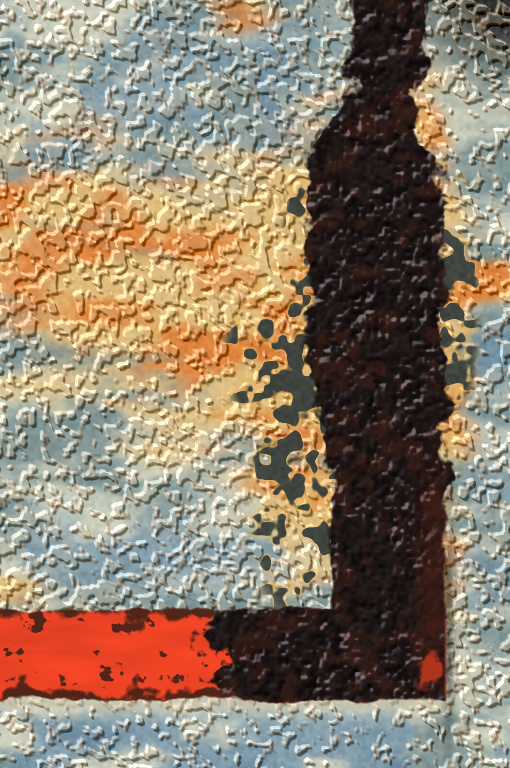
This texture is drawn by a Shadertoy shader. Its source:

```glsl
// Blistered, weathered paint around a corroded iron upright and a red foot rail.
#define BLISTER_SCALE 112.0
#define RELIEF 0.30
#define CRUST_SCALE 95.0
#define EDGE_ROUGHNESS 0.042
#define RAIL_TOP 0.207
#define RAIL_BOTTOM 0.090
#define RED_END 0.288
#define IRON vec3(0.105, 0.080, 0.078)
#define RED vec3(0.91, 0.26, 0.14)
#define TAN vec3(0.89, 0.74, 0.47)
#define ORANGE vec3(0.88, 0.50, 0.21)
#define SLATE vec3(0.25, 0.27, 0.25)

float hash(vec2 p) {
    vec3 q = fract(p.xyx * 0.1031);
    q += dot(q, q.yzx + 33.33);
    return fract((q.x + q.y) * q.z);
}

float noise(vec2 p) {
    vec2 i = floor(p), f = fract(p);
    f = f * f * (3.0 - 2.0 * f);
    return mix(mix(hash(i), hash(i + vec2(1, 0)), f.x),
               mix(hash(i + vec2(0, 1)), hash(i + vec2(1, 1)), f.x), f.y);
}

float fbm(vec2 p) {
    float sum = 0.0, amp = 0.53;
    for (int i = 0; i < 4; i++) {
        sum += amp * noise(p);
        p = mat2(1.6, 1.2, -1.2, 1.6) * p + 17.3;
        amp *= 0.5;
    }
    return sum;
}

// Soft elliptical spot
float spot(vec2 p, vec2 centre, vec2 size) {
    vec2 d = (p - centre) / size;
    return exp(-dot(d, d));
}

// 1 between a and b, with soft ends
float band(float v, float a, float b, float soft) {
    return smoothstep(a - soft, a + soft, v) * (1.0 - smoothstep(b - soft, b + soft, v));
}

float blisters(vec2 p) {
    vec2 q = p * BLISTER_SCALE;
    q += 0.7 * vec2(noise(q * 0.6), noise(q * 0.6 + 40.0));
    float n = 0.68 * noise(q) + 0.32 * noise(q * 2.1 + 9.0);
    float cover = 0.22 * (noise(p * 10.0) - 0.5) - 0.12 * (1.0 - smoothstep(0.06, 0.10, p.y));
    return smoothstep(0.46, 0.66, n + cover);
}

float crust(vec2 p) {
    return 0.6 * noise(p * CRUST_SCALE) + 0.4 * noise(p * CRUST_SCALE * 2.1 + 5.0);
}

float barLeft(float y) {
    float x = mix(0.432, 0.398, smoothstep(0.36, 0.56, y));
    return mix(x, 0.455, smoothstep(0.77, 0.89, y));
}

float barRight(float y) {
    return 0.579 - 0.038 * smoothstep(0.74, 0.86, y) + 0.016 * smoothstep(0.87, 0.92, y);
}

// Flat paint colour before relief
vec3 paint(vec2 p, float left, float right) {
    float streak = fbm(p * vec2(9.0, 24.0));
    float cloud = fbm(p * vec2(14.0, 22.0) + 31.0);
    vec3 col = mix(vec3(0.50, 0.58, 0.58), vec3(0.80, 0.81, 0.74), smoothstep(0.30, 0.66, streak));
    float cool = spot(p, vec2(0.06, 0.89), vec2(0.14, 0.12)) + spot(p, vec2(0.32, 0.88), vec2(0.12, 0.10))
               + spot(p, vec2(0.20, 0.28), vec2(0.28, 0.05)) + spot(p, vec2(0.65, 0.54), vec2(0.05, 0.05))
               + spot(p, vec2(0.65, 0.26), vec2(0.04, 0.14)) + 1.0 - smoothstep(0.05, 0.09, p.y);
    col = mix(col, vec3(0.43, 0.56, 0.65), min(1.0, cool) * 0.75 * smoothstep(0.36, 0.6, cloud));

    // Rust stain spreading left, and fringes on both sides of the upright
    float warm = 0.85 * spot(p, vec2(0.25, 0.61), vec2(0.24, 0.17)) + 0.5 * spot(p, vec2(0.0, 0.69), vec2(0.16, 0.11));
    warm += 0.7 * spot(p, vec2(left - 0.01, 0.55), vec2(0.075, 0.29));
    warm += 0.65 * spot(p, vec2(right, 0.54), vec2(0.04, 0.32)) + spot(p, vec2(0.645, 0.64), vec2(0.05, 0.03));
    warm += 0.7 * spot(p, vec2(0.31, 0.99), vec2(0.08, 0.03)) + 0.9 * spot(p, vec2(0.0, 0.225), vec2(0.06, 0.02));
    warm *= smoothstep(0.08, 0.22, p.y);
    float stain = smoothstep(0.10, 0.85, warm + 1.5 * (streak - 0.48));
    stain *= smoothstep(0.05, 0.25, warm);
    vec3 rust = mix(TAN, ORANGE, smoothstep(0.38, 0.66, cloud + 0.08 * (warm - 0.5)));
    col = mix(col, rust, stain * 0.92);
    float corner = spot(p, vec2(0.67, 1.01), vec2(0.10, 0.085));
    return mix(col, vec3(0.19, 0.20, 0.19), min(1.0, 1.3 * corner));
}

void mainImage(out vec4 fragColor, in vec2 fragCoord) {
    vec2 p = fragCoord / iResolution.y;
    vec2 toLight = vec2(-0.0016, 0.0021);
    float left = barLeft(p.y), right = barRight(p.y);
    float rough = fbm(p * 34.0) - 0.48, fine = noise(p * 190.0) - 0.5;
    vec3 col = paint(p, left, right);

    // Raised blisters with rusty rims
    float h = blisters(p);
    float slope = blisters(p - toLight) - blisters(p + toLight);
    col = mix(col, vec3(0.64, 0.45, 0.29), 1.5 * h * (1.0 - h));
    col = mix(col, vec3(0.84, 0.75, 0.60), 0.22 * h);
    col += RELIEF * slope + 0.08 * fine;

    // Bare slate patches, ringed by yellow
    float bare = 0.24 * spot(p, vec2(left - 0.035, 0.53), vec2(0.06, 0.10))
               + 0.21 * spot(p, vec2(left - 0.04, 0.33), vec2(0.06, 0.13))
               + 0.20 * spot(p, vec2(left, 0.70), vec2(0.025, 0.07))
               + 0.19 * spot(p, vec2(right + 0.012, 0.62), vec2(0.03, 0.17));
    float patches = 0.65 * noise(p * 52.0 + 3.0) + 0.35 * noise(p * 95.0) + bare;
    float bareArea = smoothstep(0.03, 0.09, bare);
    col = mix(col, vec3(0.91, 0.72, 0.38), 0.55 * smoothstep(0.58, 0.72, patches) * bareArea);
    col = mix(col, SLATE + 0.06 * fine, smoothstep(0.71, 0.76, patches) * bareArea);

    // Contact shadow and pale crust along the foot of the rail
    float railSpan = 1.0 - smoothstep(0.577, 0.583, p.x);
    col = mix(col, vec3(0.78, 0.75, 0.65), 0.6 * railSpan * band(p.y + 0.02 * rough, 0.079, 0.089, 0.003));
    col *= 1.0 - 0.5 * spot(p, vec2(0.584, 0.18), vec2(0.008, 0.13));

    // Red rail with chipped, corroded borders
    float rail = railSpan * band(p.y + 0.018 * rough, RAIL_BOTTOM, RAIL_TOP, 0.002);
    vec3 red = RED * (0.91 + 0.2 * fbm(p * vec2(12.0, 60.0)));
    float border = min(p.y - RAIL_BOTTOM, RAIL_TOP - p.y);
    float chips = 1.0 - smoothstep(0.008, 0.018, border + 0.07 * rough);
    chips = max(chips, smoothstep(0.68, 0.74, fbm(p * 60.0 + 8.0) + 0.16 * spot(p, vec2(0.11, 0.19), vec2(0.08, 0.015))));
    col = mix(col, mix(red, vec3(0.25, 0.13, 0.09), chips * 0.9), rail);

    // Corroded iron: upright plus the right half of the rail
    float side = max(left - p.x, p.x - right);
    float wobble = EDGE_ROUGHNESS * rough * mix(0.25, 1.0, smoothstep(0.2, 0.4, p.y));
    float upright = 1.0 - smoothstep(-0.003, 0.003, max(side + wobble, RAIL_BOTTOM - p.y));
    float corroded = rail * smoothstep(RED_END - 0.006, RED_END + 0.006, p.x + 0.14 * rough);
    float iron = max(upright, corroded);
    float facing = crust(p - toLight) - crust(p + toLight);
    float glint = smoothstep(0.05, 0.35, facing) * smoothstep(0.30, 0.65, noise(p * 48.0 + 70.0));
    vec3 metal = IRON * (0.55 + 1.0 * crust(p)) + 0.12 * facing;
    metal = mix(metal, vec3(0.25, 0.12, 0.085), 0.55 * smoothstep(0.50, 0.70, fbm(p * 48.0 + 12.0)));
    metal += glint * vec3(0.31, 0.29, 0.31);
    // Old red paint surviving low on the right edge
    float relic = spot(p, vec2(0.565, 0.25), vec2(0.022, 0.15));
    metal = mix(metal, vec3(0.30, 0.13, 0.09), 0.6 * relic);
    float fleck = spot(p, vec2(0.56, 0.125), vec2(0.022, 0.03)) + 0.2 * relic;
    metal = mix(metal, RED * 0.85, 0.85 * smoothstep(0.56, 0.74, fleck * 0.5 + 0.6 * fbm(p * 55.0)));
    col = mix(col, metal, iron);

    fragColor = vec4(clamp(col, 0.0, 1.0), 1.0);
}
```
